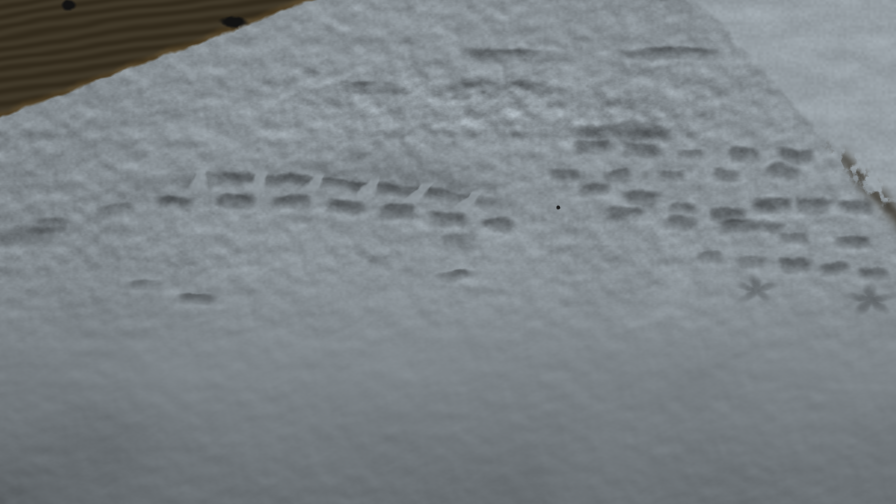
A Shadertoy shader for this texture:

```glsl
float hash(vec2 p) {
    vec3 h = fract(vec3(p.xyx) * 0.1031);
    h += dot(h, h.yzx + 33.33);
    return fract((h.x + h.y) * h.z);
}

float noise(vec2 p) {
    vec2 i = floor(p), f = fract(p);
    f = f * f * (3.0 - 2.0 * f);
    return mix(mix(hash(i), hash(i + vec2(1, 0)), f.x),
               mix(hash(i + vec2(0, 1)), hash(i + vec2(1, 1)), f.x), f.y);
}

float fbm(vec2 p) {
    float sum = 0.0;
    for (float amp = 0.5; amp > 0.05; amp *= 0.5) {
        sum += amp * noise(p);
        p = mat2(1.6, 1.2, -1.2, 1.6) * p + 7.3;
    }
    return sum;
}

// Rounded hollow: dark under its upper edge, lit along its lower lip
float pit(vec2 q, vec2 radius) {
    vec2 e = q / radius;
    float d = pow(dot(e * e, e * e), 0.25);
    float bowl = (1.0 - smoothstep(0.65, 1.25, d)) * mix(0.3, 1.0, smoothstep(-0.9, 0.5, e.y));
    float lip = exp(-7.0 * (d - 1.35) * (d - 1.35)) * (1.0 - smoothstep(-1.2, 0.1, e.y));
    return 0.035 * lip - 0.2 * bowl;
}

float star(vec2 q) {
    q.y /= 0.6;
    float reach = 0.04 + 0.016 * cos(5.0 * atan(q.x, q.y));
    return 1.0 - smoothstep(0.2, 1.2, length(q) / reach);
}

float arcHeight(float x) {
    float d = x - 0.42;
    return 0.652 - (d < 0.0 ? 0.45 : 0.15) * d * d;
}

// Left tread: overhanging ridge, hollows and slanted teeth
float arcTread(float tone, vec2 q) {
    float above = q.y - arcHeight(q.x);
    float span = smoothstep(0.2, 0.5, q.x) * (1.0 - smoothstep(0.9, 1.06, q.x));
    tone -= 0.15 * span * smoothstep(-0.026, -0.004, above) * (1.0 - smoothstep(-0.001, 0.008, above));
    tone -= 0.06 * span * smoothstep(0.4, 0.8, q.x) * smoothstep(-0.01, 0.01, above)
          * (1.0 - smoothstep(0.01, 0.09, above));
    for (int i = -2; i < 7; i++) {
        float k = float(i), x = 0.398 + 0.12 * k - 0.0023 * k * k;
        vec2 hole = vec2(x - 0.05, arcHeight(x - 0.05) - 0.052);
        tone += pit(q - hole, vec2(0.037, 0.015)) * (i < 0 ? 0.5 : 0.85);
        if (i < 0 || i > 5) continue;
        vec2 t = q - vec2(x, arcHeight(x));
        t.x -= (0.1 + 0.2 * k) * t.y;
        float width = 0.011 + 0.3 * max(0.0, -t.y);
        float tooth = (1.0 - smoothstep(width * 0.6, width * 1.3, abs(t.x)))
                    * smoothstep(-0.036, -0.016, t.y) * (1.0 - smoothstep(0.006, 0.016, t.y));
        tone = mix(tone, 0.61 + 1.2 * t.x, 0.85 * tooth);
    }
    return tone;
}

// Right tread: rows of hollows as start.xy, step.xy
float blockTread(vec2 q) {
    vec4 rows[6] = vec4[6](
        vec4(1.17, 0.704, 0.102, -0.004), vec4(1.12, 0.65, 0.108, 0.002),
        vec4(1.18, 0.625, 0.088, -0.018), vec4(1.238, 0.574, 0.113, -0.014),
        vec4(1.412, 0.493, 0.081, -0.009), vec4(1.53, 0.588, 0.083, 0.002));
    float shade = 0.0;
    for (int i = 0; i < 30; i++) {
        vec4 row = rows[i / 5];
        float h = hash(vec2(i, i / 5) + 4.0);
        vec2 center = row.xy + row.zw * float(i % 5) + 0.008 * (h - 0.5);
        shade += pit(q - center, vec2(0.026 + 0.012 * h, 0.012 + 0.004 * h)) * (0.6 + 0.4 * h);
    }
    return shade;
}

// Long and scattered dents as centre.xy, radius.xy
float dents(vec2 q) {
    vec4 marks[10] = vec4[10](
        vec4(1.02, 0.889, 0.1, 0.014), vec4(1.33, 0.893, 0.1, 0.012),
        vec4(0.99, 0.82, 0.11, 0.018), vec4(0.72, 0.826, 0.07, 0.012),
        vec4(1.25, 0.735, 0.1, 0.02), vec4(0.03, 0.53, 0.08, 0.02),
        vec4(0.91, 0.52, 0.035, 0.018), vec4(0.39, 0.405, 0.04, 0.011),
        vec4(0.9, 0.451, 0.04, 0.01), vec4(0.29, 0.433, 0.035, 0.012));
    float shade = 0.0;
    for (int i = 0; i < 10; i++) shade += pit(q - marks[i].xy, marks[i].zw);
    return shade * (0.25 + 0.8 * noise(q * 24.0));
}

void mainImage(out vec4 fragColor, in vec2 fragCoord) {
    vec2 p = fragCoord / iResolution.y;
    vec2 q = p + 0.018 * (vec2(fbm(p * 24.0), fbm(p * 24.0 + 40.0)) - 0.47);
    float focus = smoothstep(0.25, 0.55, p.y);
    // Snow light and surface relief
    float tone = mix(0.43, 0.565, smoothstep(-0.08, 0.5, p.y)) - 0.035 * (1.0 - smoothstep(0.0, 0.5, p.x));
    tone += 0.05 * (fbm(p * vec2(5, 8)) - 0.47);
    vec2 g = p * vec2(32, 48), rough = (p - vec2(0.95, 0.79)) / vec2(0.45, 0.08);
    float relief = mix(0.05, 0.17, focus) + 0.18 * exp(-dot(rough, rough));
    tone += relief * (fbm(g) - fbm(g + vec2(0.2, 0.6)));
    // Footprints
    tone = arcTread(tone, q) + blockTread(q) + dents(q);
    tone -= 0.13 * (star(q - vec2(1.5, 0.428)) + star(q - vec2(1.73, 0.403)));
    tone -= 0.05 * (star(q - vec2(0.36, 0.472)) + star(q - vec2(0.752, 0.486)));
    vec2 box = abs(q - vec2(1.162, 0.485)) - vec2(0.074, 0.034);
    tone += 0.035 * (1.0 - smoothstep(0.002, 0.01, abs(max(box.x, box.y)))) * noise(p * 30.0);
    float heel = length((q - vec2(1.19, 0.46)) / vec2(0.17, 0.12)) - 1.0;
    tone += 0.02 * smoothstep(-0.4, 0.0, heel) * (1.0 - smoothstep(0.0, 0.08, heel)) * smoothstep(1.2, 1.32, p.x);
    // Brighter ground past the right edge
    float edge = q.x - 1.377 - 0.94 * (1.0 - q.y);
    float ground = 0.625 + 0.12 * (fbm(p * vec2(12, 36)) - 0.47);
    tone = mix(tone, ground, smoothstep(-0.005, 0.012, edge));
    vec3 color = (tone + 0.035 * focus * (noise(p * 170.0) - 0.5)) * vec3(0.946, 1.0, 1.036);
    float debris = exp(-1800.0 * edge * edge) * smoothstep(0.36, 0.52, fbm(p * 38.0));
    color = mix(color, vec3(0.24, 0.22, 0.18), 0.75 * debris * (1.0 - smoothstep(0.66, 0.74, p.y)));
    color = mix(color, vec3(0.1), 1.0 - smoothstep(0.002, 0.006, length(q - vec2(1.108, 0.585))));
    // Wooden board with grain and knots
    float board = q.y - 0.768 - 0.372 * q.x;
    float grain = sin(280.0 * (p.y - 0.14 * p.x) + 7.0 * fbm(p * vec2(4, 12)));
    vec3 wood = mix(vec3(0.19, 0.16, 0.105), vec3(0.26, 0.23, 0.17), 0.5 + 0.4 * grain);
    wood += vec3(0.1, 0.07, 0.025) * (1.0 - smoothstep(0.0, 0.018, board));
    float knot = min(length((q - vec2(0.135, 0.993)) / vec2(0.015, 0.012)),
                     length((q - vec2(0.463, 0.954)) / vec2(0.028, 0.01)));
    wood = mix(vec3(0.07), wood, smoothstep(0.6, 1.2, knot));
    fragColor = vec4(mix(color, wood, smoothstep(-0.004, 0.004, board)), 1.0);
}
```
